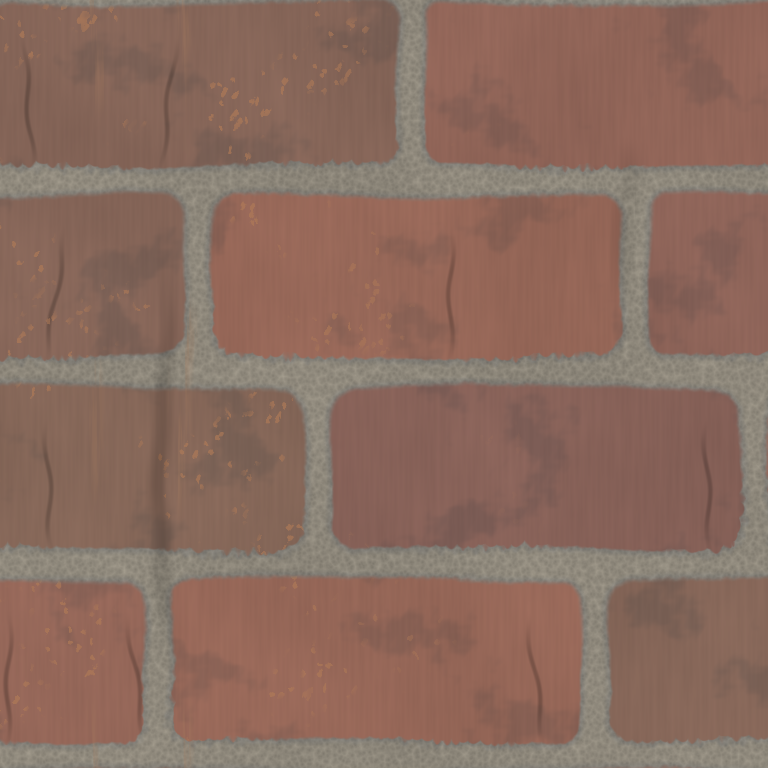
Give the GLSL for this texture, as a WebGL 2 fragment shader.

```glsl
#version 300 es
precision highp float;
// Weathered brick wall: four staggered courses of red and brown bricks in rough grey mortar.
uniform vec2 u_resolution;
out vec4 fragColor;

vec2 hash2(vec2 p) {
  vec3 q = fract(p.xyx * vec3(0.1031, 0.1030, 0.0973));
  q += dot(q, q.yzx + 33.33);
  return fract((q.xx + q.yz) * q.zy);
}

// Cellular noise: distance to the nearest point, and that point's random value
vec2 cells(vec2 p) {
  vec2 nearest = vec2(9.0, 0.0);
  for (int j = -1; j <= 1; j++)
    for (int i = -1; i <= 1; i++) {
      vec2 id = floor(p) + vec2(i, j);
      vec2 h = hash2(id);
      float d = length(id + h - p);
      if (d < nearest.x) nearest = vec2(d, fract(h.x * 17.0 + h.y));
    }
  return nearest;
}

// Layered, turned sines, roughly -1 to 1
float waves(vec2 p) {
  float sum = 0.0, amp = 0.5;
  for (int i = 0; i < 5; i++) {
    sum += amp * sin(p.x + 1.7 * sin(p.y));
    p = mat2(1.6, 1.2, -1.2, 1.6) * p + 1.3;
    amp *= 0.58;
  }
  return sum;
}

float roundBox(vec2 p, vec2 halfSize, float radius) {
  vec2 q = abs(p) - halfSize + radius;
  return length(max(q, 0.0)) + min(max(q.x, q.y), 0.0) - radius;
}

// Brown through plum to red
vec3 brickColor(float redness) {
  vec3 brown = vec3(0.520, 0.405, 0.345), plum = vec3(0.530, 0.380, 0.345);
  vec3 red = vec3(0.590, 0.405, 0.345);
  return redness < 0.45 ? mix(brown, plum, redness / 0.45)
                        : mix(plum, red, (redness - 0.45) / 0.55);
}

// Thin slanted cracks, at most one per grid square
float cracks(vec2 uv) {
  vec2 g = uv * vec2(6.0, 4.0) + vec2(0.2, 0.05);
  vec2 h = hash2(floor(g) + 5.0), f = fract(g) - 0.5;
  float x = f.x - (h.y - 0.5) * 0.5 - (h.x - 0.5) * 0.5 * f.y - 0.02 * sin(f.y * 14.0 + h.x * 20.0);
  float line = smoothstep(0.030, 0.004, abs(x)) * smoothstep(0.38, 0.1, abs(f.y));
  return line * step(0.5, fract(h.x * 7.0));
}

void main() {
  vec2 uv = gl_FragCoord.xy / u_resolution;
  float pixel = 1.0 / min(u_resolution.x, u_resolution.y);

  // Courses count from the top; each has its own joint position
  float course = (1.0 - uv.y) * 4.0 + 0.0625;
  float row = floor(course);
  int r = int(row) % 4;
  float joint = vec4(0.536, 0.258, 0.414, 0.206)[r];
  float along = (uv.x - joint) / 0.569;
  float column = floor(along);
  vec2 p = vec2((along - column - 0.5) * 0.569, (0.5 - fract(course)) * 0.25);
  vec2 rnd = hash2(vec2(column, row) + 11.0);
  vec3 tones[4] = vec3[4](vec3(0.15, 0.80, 0.5), vec3(0.15, 1.0, 0.65),
                          vec3(0.05, 0.42, 0.9), vec3(0.90, 1.0, 0.1));
  float redness = tones[r][int(clamp(column + 1.0, 0.0, 2.0))];

  // Wavy outline, most ragged along the lower edge
  p.y += 0.004 * sin(uv.x * 10.0 + row * 2.3);
  p.x += 0.002 * sin(uv.y * 31.0 + column);
  float ragged = mix(0.003, 0.010, smoothstep(0.02, -0.09, p.y)) * (0.7 + 0.5 * sin(uv.x * 19.0 + row));
  float edge = roundBox(p, vec2(0.266, 0.105), 0.014 + 0.022 * rnd.x);
  edge += 0.002 * waves(uv * 24.0 + row) + ragged * (cells(uv * vec2(85.0, 70.0)).x - 0.45);
  float soft = pixel + mix(0.001, 0.003, smoothstep(-0.04, 0.08, p.y));
  float brickMask = smoothstep(soft, -soft, edge);

  // Brick face: cloudy shade, vertical grain, darker patches
  float cloud = waves(uv * vec2(11.0, 8.0) + rnd * 9.0);
  float grain = cells(uv * vec2(170.0, 9.0)).x - 0.45;
  vec3 brick = brickColor(redness) * (1.0 + 0.035 * cloud + 0.045 * grain);
  brick = mix(brick, brick * vec3(0.90, 0.93, 0.95), smoothstep(0.25, 0.8, waves(uv * 17.0 + 4.0)));
  brick *= 1.0 - 0.20 * cracks(uv);

  // Ochre flecks in clusters, mostly on the left
  vec2 fleck = cells(uv * vec2(100.0, 75.0) + 0.5 * waves(uv * 90.0));
  float cluster = smoothstep(0.15, 0.6, waves(uv * 15.0 + 2.0)) * smoothstep(0.75, 0.35, uv.x);
  float chip = smoothstep(0.40, 0.25, fleck.x) * step(0.78, fleck.y) * cluster;
  brick = mix(brick, vec3(0.69, 0.48, 0.34), 0.65 * chip);

  // Sandy mortar with a cool shadow beside each brick
  float sand = cells(uv * vec2(130.0, 110.0)).x - 0.45;
  float fine = cells(uv * 210.0 + 7.0).x - 0.45;
  vec3 mortar = vec3(0.560, 0.535, 0.485) * (1.0 + 0.16 * sand + 0.08 * fine + 0.03 * waves(uv * 9.0));
  mortar *= mix(vec3(0.89, 0.91, 0.95), vec3(1.0), smoothstep(0.0, 0.011, edge));
  vec3 color = mix(mortar, brick, brickMask);

  // Long vertical stains: dark runs and pale ochre scrapes
  float sway = 0.006 * sin(uv.y * 13.0) + 0.002 * sin(uv.y * 47.0);
  float run = smoothstep(0.018, 0.002, abs(uv.x - 0.213 - sway)) * smoothstep(0.30, 0.10, abs(uv.y - 0.40));
  run += 0.8 * smoothstep(0.022, 0.004, abs(uv.x - 0.815 + sway)) * smoothstep(0.12, 0.03, abs(uv.y - 0.71));
  color *= 1.0 - 0.16 * run * (0.8 + 0.4 * cloud);
  float scrape = smoothstep(0.020, 0.002, abs(uv.x - 0.235 - sway));
  scrape += 0.7 * smoothstep(0.016, 0.002, abs(uv.x - 0.122 + sway));
  scrape *= smoothstep(0.0, 0.7, waves(vec2(uv.x * 160.0, uv.y * 7.0)));
  color = mix(color, vec3(0.66, 0.49, 0.37), 0.35 * scrape * smoothstep(-0.4, 0.5, sin(uv.y * 12.0 + 2.2)));

  fragColor = vec4(color, 1.0);
}
```
